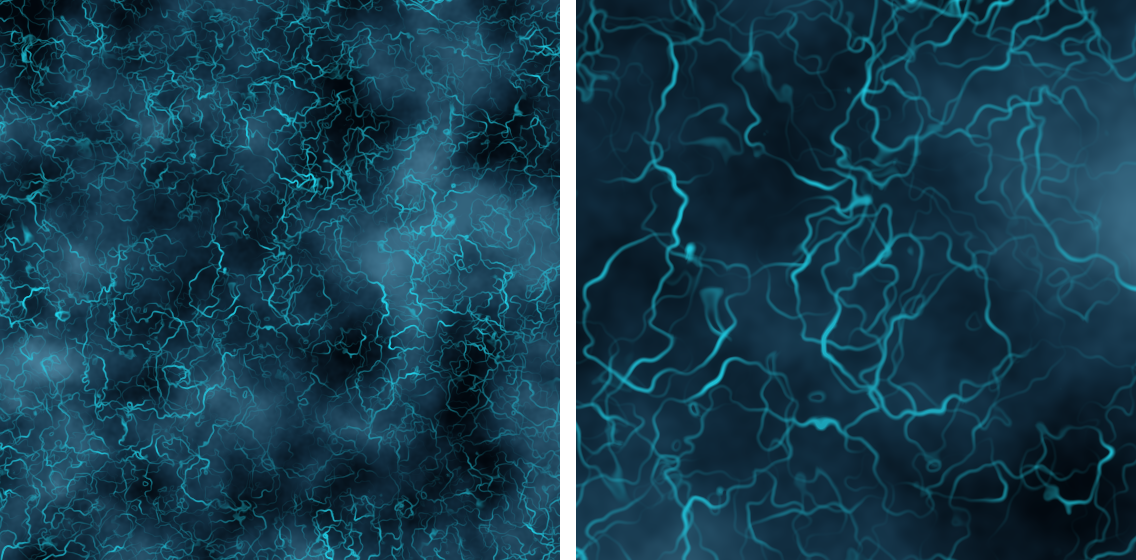
Left, the full canvas; right, a detail of the centre.
Reproduce this texture procedurally as a WebGL 2 fragment shader.

```glsl
#version 300 es
precision highp float;
precision highp int;

uniform vec2 u_resolution;
out vec4 fragColor;

vec2 hashGradient(ivec2 cell) {
    uvec2 q = uvec2(cell) * uvec2(1597334673u, 3812015801u);
    uint h = (q.x ^ q.y) * 1597334673u;
    h ^= h >> 15;
    h *= 2246822519u;
    h ^= h >> 13;
    return vec2(h & 65535u, h >> 16) / 32767.5 - 1.0;
}

// Gradient noise, roughly -0.6 to 0.6
float noise(vec2 p) {
    ivec2 i = ivec2(floor(p));
    vec2 f = fract(p);
    vec2 u = f * f * f * (f * (f * 6.0 - 15.0) + 10.0);
    float a = dot(hashGradient(i), f);
    float b = dot(hashGradient(i + ivec2(1, 0)), f - vec2(1, 0));
    float c = dot(hashGradient(i + ivec2(0, 1)), f - vec2(0, 1));
    float d = dot(hashGradient(i + ivec2(1, 1)), f - vec2(1, 1));
    return mix(mix(a, b, u.x), mix(c, d, u.x), u.y);
}

float fbm(vec2 p) {
    float sum = 0.0, amplitude = 1.0;
    for (int i = 0; i < 6; i++) {
        sum += amplitude * noise(p);
        p = mat2(1.6, 1.2, -1.2, 1.6) * p + 17.3;
        amplitude *= 0.46;
    }
    return sum;
}

vec2 jitter(vec2 p) {
    return vec2(noise(p), noise(p + 71.7));
}

// Crooked terrain whose level lines become the filaments
float terrain(vec2 p, vec2 seed, float scale) {
    p += 0.024 * jitter(p * 33.0 + seed) + 0.0115 * jitter(p * 82.0 + seed);
    return 2.7 * noise(p * scale + seed) + 0.8 * noise(p * scale * 2.3 - seed);
}

// One family of filaments, fading in and out along their length
float filaments(vec2 p, float layer) {
    vec2 seed = vec2(37.3, 91.9) * (layer + 1.0);
    float scale = 4.5 + 0.8 * layer;
    float e = 0.0005;
    float h = terrain(p, seed, scale);
    vec2 slope = vec2(terrain(p + vec2(e, 0), seed, scale),
                      terrain(p + vec2(0, e), seed, scale)) - h;
    float dist = abs(fract(h) - 0.5) / max(length(slope) / e, 9.0);

    float strength = 0.52 + 0.8 * noise(p * 5.0 - seed) + 0.75 * noise(p * 27.0 + seed.yx);
    strength = clamp(strength - 0.025 * layer, 0.0, 1.0);
    float width = mix(0.0008, 0.0024, strength) + 0.5 / u_resolution.y;
    float core = 1.0 - smoothstep(0.0, width, dist);
    float glow = 0.05 * exp(-dist * 260.0);
    return strength * strength * (1.2 * core + glow);
}

void main() {
    vec2 p = gl_FragCoord.xy / u_resolution.y;

    // Cloudy depth, from near black to pale blue haze
    float haze = 0.5 + 1.05 * fbm(p * 4.2 + 5.2) + 0.06 * noise(p * 95.0);
    vec3 color = mix(vec3(0.004, 0.025, 0.05), vec3(0.07, 0.19, 0.27),
                     smoothstep(0.05, 0.6, haze));
    color = mix(color, vec3(0.20, 0.39, 0.49), smoothstep(0.42, 1.0, haze));
    float bloom = smoothstep(0.1, 0.7, fbm(p * 4.6 + 43.1));
    color += vec3(0.14, 0.18, 0.19) * bloom * smoothstep(0.35, 0.85, haze);

    // Overlapping filament families
    float gap = 1.0;
    for (int i = 0; i < 8; i++) {
        gap *= 1.0 - clamp(filaments(p, float(i)), 0.0, 1.0);
    }
    float activity = clamp(0.75 + 0.9 * noise(p * 4.1 + 12.6), 0.4, 1.0);
    color = mix(color, vec3(0.13, 0.84, 0.93), (1.0 - gap) * activity);

    fragColor = vec4(color, 1.0);
}
```
